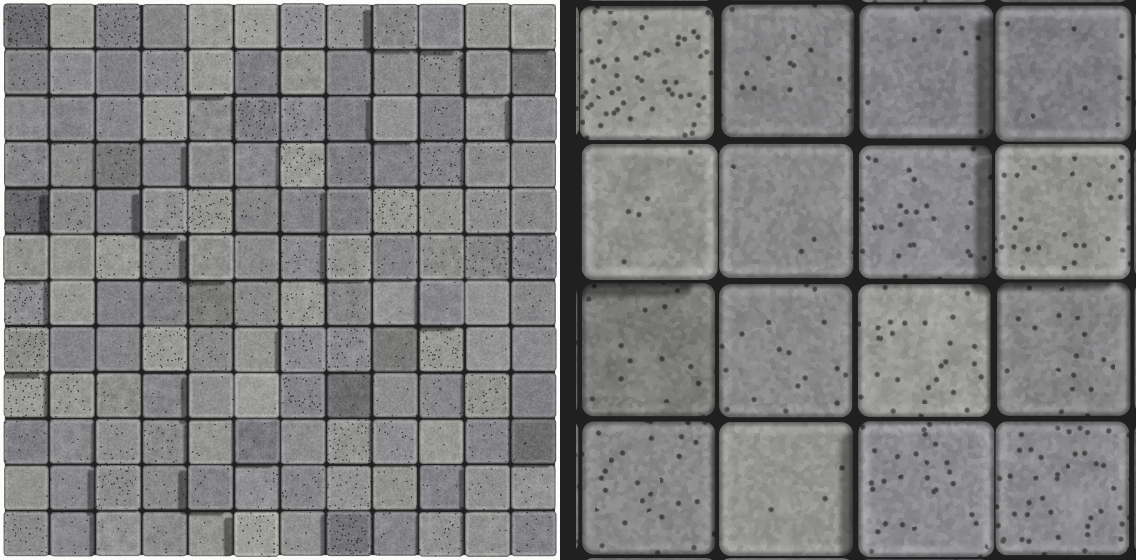
Left, the full canvas; right, a detail of the centre.
Reproduce this texture procedurally as a Shadertoy shader.

```glsl
// A mosaic of tumbled grey stone tiles on white. Each tile is a rounded box with
// its own height, tone and pitting; taller tiles shade their lower neighbours.
// Cellular noise gives the stone its clouds, grain and pits.

#define TILES 12.0                  // repeats across and down
#define MARGIN 0.0055               // white border, in canvas units
#define HALF_SIZE 0.478             // half the width of a tile, in cells
#define CORNER 0.085                // corner radius
#define JITTER 0.022                // random shift of each tile
#define SHADOW vec2(-0.24, -0.15)   // shadow cast by a full height step
#define COOL vec3(0.505, 0.505, 0.525)
#define WARM vec3(0.595, 0.595, 0.580)
#define JOINT vec3(0.13, 0.125, 0.125)
#define PAPER vec3(0.985, 0.985, 0.98)

// Three random values per integer cell
vec3 hash3(vec2 cell) {
    vec3 q = fract(cell.xyx * vec3(0.1031, 0.1030, 0.0973) + 0.137);
    q += dot(q, q.yxz + 33.33);
    return fract((q.xxy + q.yzz) * q.zyx);
}

// Cellular noise: distance to the nearest point, and that point's random value
vec2 cellular(vec2 p) {
    vec2 base = floor(p), nearest = vec2(9.0, 0.0);
    for (int y = -1; y <= 1; y++)
    for (int x = -1; x <= 1; x++) {
        vec2 cell = base + vec2(x, y);
        vec3 rnd = hash3(cell + 71.0);
        float dist = length(cell + rnd.xy - p);
        if (dist < nearest.x) nearest = vec2(dist, rnd.z);
    }
    return nearest;
}

float tileHeight(vec2 id) { return hash3(id + 19.0).x; }

// Signed distance to one tile; taller tiles look slightly larger
float tileDistance(vec2 p, vec2 id) {
    vec2 shift = (hash3(id + 43.0).xy - 0.5) * JITTER;
    float halfSize = HALF_SIZE + 0.014 * tileHeight(id);
    vec2 q = abs(p - id - 0.5 - shift) - halfSize + CORNER;
    return length(max(q, 0.0)) + min(max(q.x, q.y), 0.0) - CORNER;
}

bool onGrid(vec2 id) {
    return all(greaterThanEqual(id, vec2(0.0))) && all(lessThan(id, vec2(TILES)));
}

// Stone surface of a tile at p, with d the distance to its edge
vec3 stone(vec2 p, vec2 id, float d) {
    vec3 rnd = hash3(id + 7.0), wear = hash3(id + 91.0);
    vec3 color = mix(COOL, WARM, rnd.x) + (rnd.y - 0.5) * 0.05;
    color *= 1.0 - 0.20 * smoothstep(0.90, 0.97, wear.x);

    // Clouds and fine grain, offset so that no two tiles agree
    vec2 s = p + id * 3.7;
    float clouds = cellular(s * 4.0).x - 0.45;
    vec2 grain = cellular(s * 26.0);
    color += clouds * mix(0.02, 0.09, wear.y) + (grain.y - 0.5) * 0.075;

    // Scattered pits, dense on a few tiles only
    vec2 pit = cellular(s * 13.0 + 5.0);
    float density = 0.02 + 0.35 * pow(wear.z, 4.0);
    float hole = smoothstep(0.36, 0.12, pit.x) * step(pit.y, density);
    color *= 1.0 - 0.5 * hole;

    // Worn pale rim, then the rounded edge turning away
    float rim = smoothstep(-0.11, -0.055, d) * smoothstep(-0.005, -0.05, d);
    color += rim * (0.03 + 0.05 * tileHeight(id));
    return color * (1.0 - 0.28 * smoothstep(-0.045, 0.0, d));
}

void mainImage(out vec4 fragColor, in vec2 fragCoord) {
    vec2 uv = fragCoord / iResolution.xy;
    vec2 p = (uv - MARGIN) / (1.0 - 2.0 * MARGIN) * TILES;
    float pixel = TILES / min(iResolution.x, iResolution.y);
    vec2 cell = clamp(floor(p), 0.0, TILES - 1.0);

    // Nearest tile
    float d = 9.0;
    vec2 id = cell;
    for (int y = -1; y <= 1; y++)
    for (int x = -1; x <= 1; x++) {
        vec2 other = cell + vec2(x, y);
        float dist = tileDistance(p, other);
        if (onGrid(other) && dist < d) { d = dist; id = other; }
    }

    // Shadows from taller neighbours, lit from the upper right
    float shade = 0.0;
    for (int y = -1; y <= 1; y++)
    for (int x = -1; x <= 1; x++) {
        vec2 other = id + vec2(x, y);
        float rise = tileHeight(other) - tileHeight(id);
        if (!onGrid(other) || rise <= 0.0) continue;
        float dist = tileDistance(p - SHADOW * rise, other);
        shade = max(shade, smoothstep(0.035, -0.035, dist) * smoothstep(0.0, 0.25, rise));
    }

    // Paper, dark joints inside the block, then the tile
    vec2 toBorder = min(p, TILES - p);
    float block = smoothstep(0.02, 0.02 + 2.0 * pixel, min(toBorder.x, toBorder.y));
    vec3 color = mix(PAPER, JOINT, block);
    vec3 surface = stone(p, id, d) * (1.0 - 0.40 * shade);
    color = mix(color, surface, smoothstep(0.6 * pixel, -0.6 * pixel, d));
    fragColor = vec4(clamp(color, 0.0, 1.0), 1.0);
}
```
